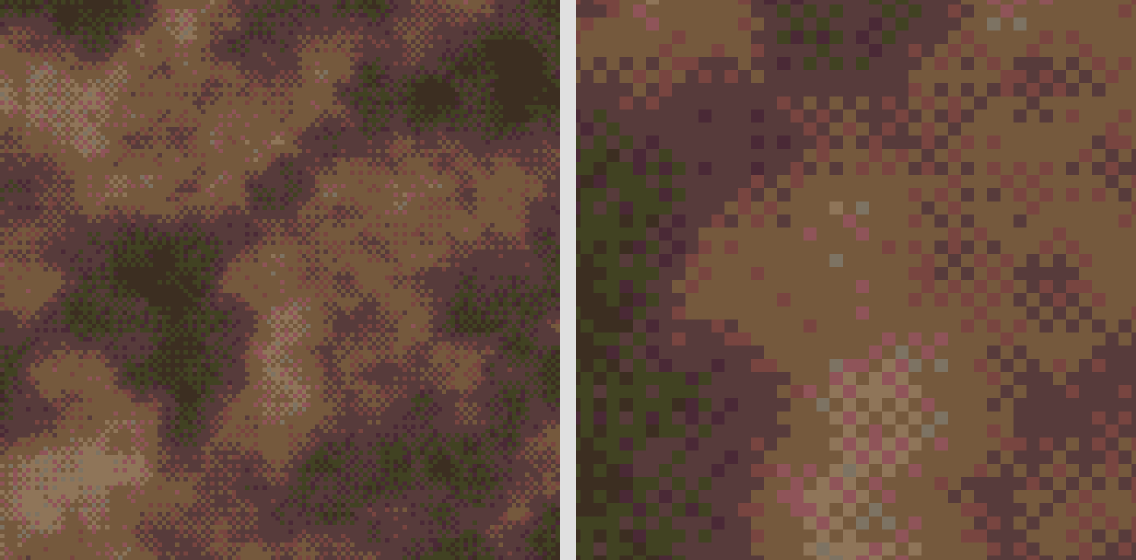
Left: the whole. Right: its middle third, enlarged.
Reproduce this texture procedurally as a Shadertoy shader.

```glsl
const float GRID = 128.0;          // mosaic cells per canvas height
const float BASE_FREQUENCY = 6.0;  // largest patches per canvas height
const int OCTAVES = 4;
const float GAIN = 0.6;            // weight of each finer octave
const float DITHER = 0.12;         // strength of the ordered pattern
const float JITTER = 0.045;        // random disturbance per cell
const float SEED = 17.0;

const int TONES = 9;
const vec3 PALETTE[TONES] = vec3[TONES](
    vec3(0.235, 0.180, 0.130),  // dark earth
    vec3(0.255, 0.260, 0.135),  // moss
    vec3(0.290, 0.160, 0.210),  // plum
    vec3(0.340, 0.230, 0.230),  // mauve
    vec3(0.470, 0.270, 0.250),  // rust
    vec3(0.460, 0.350, 0.240),  // tan
    vec3(0.560, 0.330, 0.350),  // pink
    vec3(0.490, 0.450, 0.390),  // grey
    vec3(0.560, 0.460, 0.350)   // sand
);

// Height at which each tone gives way to the next
const float LIMITS[TONES - 1] = float[TONES - 1](
    0.302, 0.378, 0.397, 0.536, 0.564, 0.712, 0.736, 0.746
);

float hash(vec2 p) {
    return fract(sin(dot(p, vec2(127.1, 311.7))) * 43758.5453);
}

float valueNoise(vec2 p) {
    vec2 corner = floor(p);
    vec2 blend = smoothstep(0.0, 1.0, fract(p));
    float bottom = mix(hash(corner), hash(corner + vec2(1.0, 0.0)), blend.x);
    float top = mix(hash(corner + vec2(0.0, 1.0)), hash(corner + 1.0), blend.x);
    return mix(bottom, top, blend.y);
}

float terrain(vec2 p) {
    float sum = 0.0, total = 0.0, weight = 1.0;
    p *= BASE_FREQUENCY;
    for (int i = 0; i < OCTAVES; i++) {
        sum += weight * valueNoise(p + SEED * float(i + 1));
        total += weight;
        weight *= GAIN;
        p *= 2.0;
    }
    return sum / total;
}

// Ordered dither thresholds, 2 by 2 and 4 by 4
float bayer2(vec2 cell) {
    cell = floor(cell);
    return fract(cell.x * 0.5 + cell.y * cell.y * 0.75);
}

float bayer4(vec2 cell) {
    return bayer2(cell * 0.5) * 0.25 + bayer2(cell);
}

// One flat tone per mosaic cell
vec3 mosaic(vec2 uv) {
    vec2 cell = floor(uv * GRID);
    float height = terrain((cell + 0.5) / GRID);
    height += DITHER * (bayer4(cell) - 0.47);
    height += JITTER * (hash(cell + SEED) - 0.5);
    int tone = 0;
    for (int i = 0; i < TONES - 1; i++) {
        tone += height > LIMITS[i] ? 1 : 0;
    }
    return PALETTE[tone];
}

void mainImage(out vec4 fragColor, in vec2 fragCoord) {
    // Four samples per pixel smooth the cell edges
    vec3 color = vec3(0.0);
    for (int i = 0; i < 4; i++) {
        vec2 offset = vec2(i % 2, i / 2) * 0.5 - 0.25;
        color += mosaic((fragCoord + offset) / iResolution.y);
    }
    fragColor = vec4(color * 0.25, 1.0);
}
```
